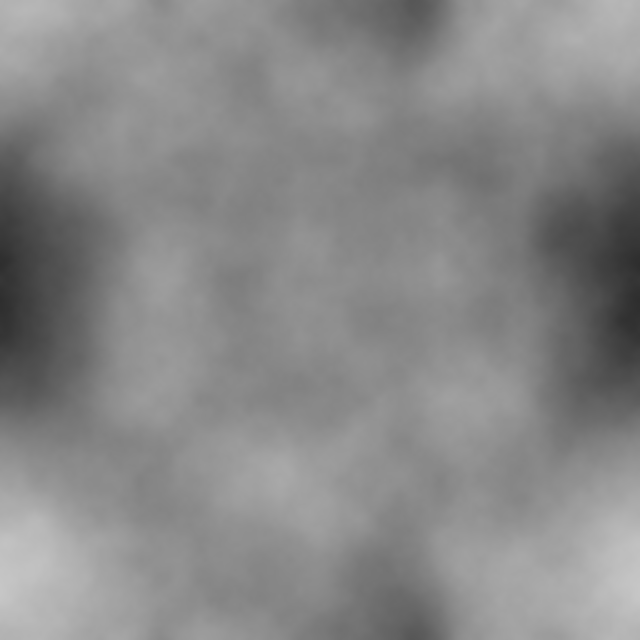
Give the GLSL for this texture, as a Shadertoy shader.

```glsl
// Soft grey cloud texture that tiles: wrapped value noise over broad light and dark patches.

// Integer hash of a lattice cell, giving 0 to 1
float hash(ivec2 cell, int salt) {
    uint n = uint(cell.x) * 1597u + uint(cell.y) * 51749u + uint(salt) * 7919u;
    n = (n ^ (n >> 15)) * 0x2c1b3c6du;
    n = (n ^ (n >> 12)) * 0x297a2d39u;
    n ^= n >> 15;
    return float(n & 0xffffu) / 65535.0;
}

// Value noise with a whole number of cells per tile
float wrappedNoise(vec2 uv, int cells, int salt) {
    vec2 p = uv * float(cells);
    ivec2 a = ivec2(floor(p)) % cells;
    ivec2 b = (a + 1) % cells;
    vec2 w = fract(p);
    w = w * w * (3.0 - 2.0 * w);
    float low = mix(hash(a, salt), hash(ivec2(b.x, a.y), salt), w.x);
    float high = mix(hash(ivec2(a.x, b.y), salt), hash(b, salt), w.x);
    return mix(low, high, w.y);
}

// Octaves of noise, centred on zero
float cloudDetail(vec2 uv) {
    float sum = 0.0;
    float amplitude = 0.22;
    int cells = 4;
    for (int octave = 0; octave < 6; octave++) {
        sum += amplitude * (wrappedNoise(uv, cells, octave + 3) - 0.5);
        amplitude *= 0.5;
        cells *= 2;
    }
    return sum;
}

// Soft elliptical patch, repeated across the tile edges
float patchAt(vec2 uv, vec2 centre, vec2 radius) {
    vec2 d = uv - centre;
    d = (d - floor(d + 0.5)) / radius;
    return exp(-dot(d, d));
}

void mainImage(out vec4 fragColor, in vec2 fragCoord) {
    vec2 uv = fragCoord / iResolution.xy;

    // Broad shading, bent slightly so that the patches are uneven
    vec2 bend = vec2(wrappedNoise(uv, 5, 21), wrappedNoise(uv, 5, 22)) - 0.5;
    vec2 q = uv + 0.12 * bend;
    float grey = 0.543;
    grey -= 0.26 * patchAt(q, vec2(0.02, 0.50), vec2(0.19, 0.20));
    grey -= 0.20 * patchAt(q, vec2(0.62, 0.02), vec2(0.10, 0.10));
    grey += 0.10 * patchAt(q, vec2(0.02, 0.04), vec2(0.25, 0.25));
    grey += 0.09 * patchAt(q, vec2(0.45, 0.28), vec2(0.25, 0.11));

    grey += cloudDetail(uv);
    fragColor = vec4(vec3(clamp(grey, 0.0, 1.0)), 1.0);
}
```
